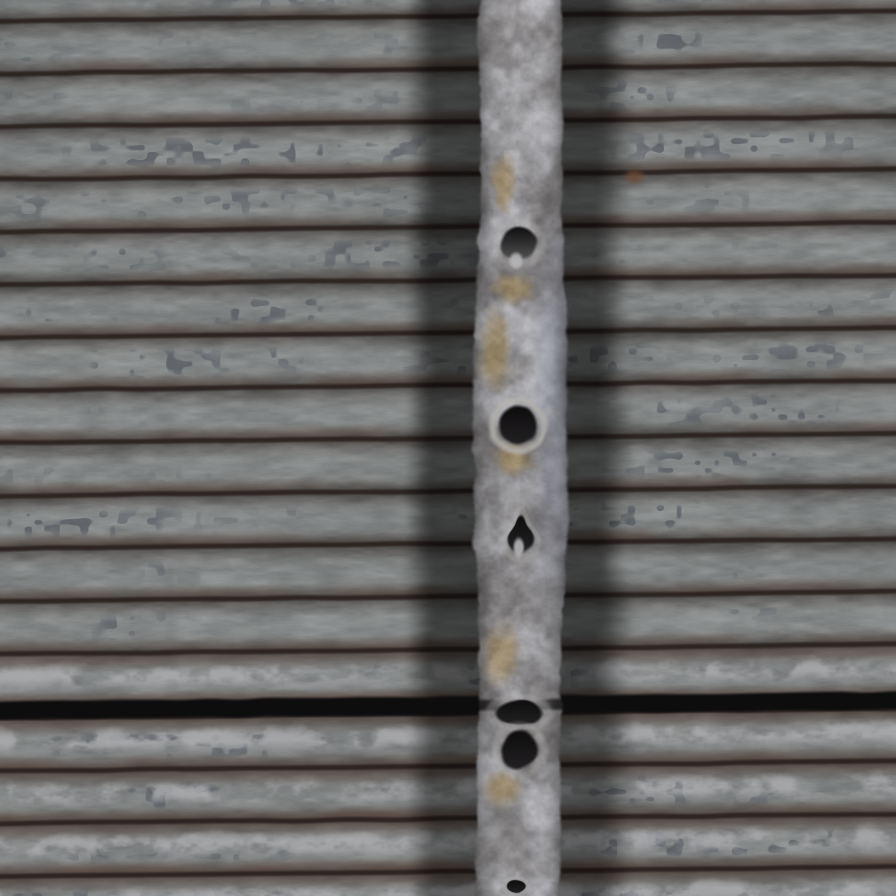
A WebGL 2 fragment shader for this texture:

```glsl
#version 300 es
precision highp float;
uniform vec2 u_resolution;
out vec4 fragColor;

const float PITCH = 0.0589;
const float SEAM = 0.793;
const vec3 GROOVE = vec3(0.17, 0.135, 0.125);
const vec3 BLACK = vec3(0.055, 0.05, 0.055);
const vec3 RUST = vec3(0.37, 0.29, 0.25);
const vec3 OCHRE = vec3(0.62, 0.53, 0.36);
const vec3 PALE = vec3(0.71, 0.71, 0.72);

// Holes: centre, then half width and half height
const vec4 HOLES[6] = vec4[6](
  vec4(0.579, 0.272, 0.021, 0.019), vec4(0.578, 0.475, 0.023, 0.022),
  vec4(0.581, 0.596, 0.015, 0.022), vec4(0.579, 0.795, 0.027, 0.015),
  vec4(0.580, 0.837, 0.022, 0.022), vec4(0.576, 0.990, 0.010, 0.008));

// Ochre stains: centre, then half width and half height
const vec4 STAINS[6] = vec4[6](
  vec4(0.573, 0.322, 0.026, 0.020), vec4(0.553, 0.390, 0.020, 0.050),
  vec4(0.573, 0.512, 0.025, 0.018), vec4(0.560, 0.730, 0.022, 0.038),
  vec4(0.560, 0.880, 0.024, 0.022), vec4(0.562, 0.205, 0.014, 0.040));

float hash(vec2 p) {
  return fract(sin(dot(p, vec2(127.1, 311.7))) * 43758.5453);
}

float noise(vec2 p) {
  vec2 i = floor(p), f = fract(p);
  f = f * f * (3.0 - 2.0 * f);
  return mix(mix(hash(i), hash(i + vec2(1, 0)), f.x),
             mix(hash(i + vec2(0, 1)), hash(i + vec2(1, 1)), f.x), f.y);
}

float fbm(vec2 p) {
  float sum = 0.0, amp = 0.5;
  for (int i = 0; i < 4; i++) {
    sum += amp * noise(p);
    p = p * 2.03 + 17.3;
    amp *= 0.5;
  }
  return sum / 0.9375;
}

float band(float x, float a, float b, float soft) {
  return smoothstep(a - soft, a + soft, x) * (1.0 - smoothstep(b - soft, b + soft, x));
}

// Normalised distance to an ellipse centre: 1 on its rim
float ellipse(vec2 p, vec4 e) {
  return length((p - e.xy) / e.zw);
}

// Weathered metal slats; q.y runs down, following their slight tilt
vec3 slats(vec2 q, float aa) {
  float lower = step(SEAM, q.y);
  float bottom = smoothstep(0.725, 0.74, q.y);
  float wobble = 0.0016 * (noise(vec2(q.x * 18.0, q.y * 25.0)) - 0.5);
  float t = (q.y + wobble - 0.0234 - 0.0125 * lower) / PITCH;
  float f = fract(t), row = floor(t);
  float grain = fbm(q * vec2(38.0, 130.0));
  float patches = fbm(q * vec2(9.0, 16.0) + 4.0);

  float body = smoothstep(0.0, 0.4, f) * (1.0 - smoothstep(0.68, 1.0, f));
  vec3 col = mix(vec3(0.385, 0.375, 0.365), vec3(0.515, 0.525, 0.525), body);
  col += 0.14 * (grain - 0.5) + 0.10 * (patches - 0.5);
  col = mix(col, RUST, 0.5 * smoothstep(0.68, 0.95, f) * smoothstep(0.3, 0.65, patches));

  // Bluish wear marks in the middle of each slat
  float marks = smoothstep(0.58, 0.75, noise(q * vec2(95.0, 120.0) + row * 7.0));
  marks *= smoothstep(0.48, 0.7, fbm(q * vec2(7.0, 12.0) + 31.0)) * band(f, 0.3, 0.75, 0.12);
  col = mix(col, vec3(0.31, 0.33, 0.36), 0.65 * marks);

  // Bright scuffs and rustier edges on the lowest slats
  float scuff = fbm(vec2(q.x * 32.0, row * 9.0 + q.y * 45.0));
  col = mix(col, RUST + 0.03, 0.45 * bottom * (1.0 - body));
  col = mix(col, PALE - 0.03, 0.8 * bottom * band(f + 0.3 * (scuff - 0.5), 0.32, 0.62, 0.12)
            * smoothstep(0.3, 0.6, scuff));

  // Groove with a soft dark margin
  float d = min(f, 1.0 - f) * PITCH;
  col *= 1.0 - 0.28 * exp(-d / 0.005);
  float cut = 1.0 - smoothstep(0.0018 - aa, 0.0036 + aa, d);
  return mix(col, GROOVE, 0.92 * cut);
}

// Dirt shadows on both sides of the pipe
float shadow(vec2 p) {
  float x = p.x + 0.018 * (fbm(p * vec2(14.0, 22.0)) - 0.5);
  float left = smoothstep(0.448, 0.485, x) * (1.0 - smoothstep(0.57, 0.58, x));
  float right = (1.0 - smoothstep(0.665, 0.71, x)) * smoothstep(0.57, 0.58, x);
  return max(left, right) * mix(0.53, 0.40, smoothstep(0.75, 0.9, p.y));
}

// Mottled pipe surface; u goes from -1 to 1 across it
vec3 pipe(vec2 p, float u) {
  float coarse = fbm(p * vec2(28.0, 22.0) + 8.0);
  float fine = fbm(p * 85.0 + 3.0);
  vec3 col = mix(vec3(0.47, 0.46, 0.46), vec3(0.69, 0.69, 0.71), smoothstep(0.2, 0.75, coarse));
  col += 0.20 * (fine - 0.5) + 0.05 * (1.0 - smoothstep(0.0, 0.2, p.y));
  col = mix(col, vec3(0.54, 0.56, 0.62), 0.4 * smoothstep(0.1, 0.7, u) * band(p.y, 0.3, 0.65, 0.08));
  return col * (1.0 - 0.34 * pow(abs(u), 4.0));
}

void main() {
  vec2 p = gl_FragCoord.xy / u_resolution;
  p.y = 1.0 - p.y;
  float aa = 1.0 / u_resolution.y;
  vec2 q = vec2(p.x, p.y + 0.011 * p.x);

  vec3 col = slats(q, aa) * (1.0 - shadow(p));
  col = mix(col, vec3(0.42, 0.29, 0.21), 0.7 * (1.0 - smoothstep(0.2, 1.0, ellipse(p, vec4(0.708, 0.197, 0.016, 0.012)))));

  // Wide seam between the slats
  float seamDist = abs(q.y - SEAM + 0.002 * (noise(p * 30.0) - 0.5));
  col = mix(col, BLACK, 1.0 - smoothstep(0.0075, 0.0115 + aa, seamDist));

  // Pipe with a rough outline
  float halfWidth = 0.046 + 0.006 * band(p.y, 0.33, 0.64, 0.07) + 0.009 * (fbm(p * vec2(8.0, 38.0)) - 0.5);
  float u = (p.x - 0.581 + 0.003 * smoothstep(0.7, 0.95, p.y)) / halfWidth;
  vec3 metal = pipe(p, u);
  vec2 rough = p + 0.008 * (vec2(noise(p * 75.0), noise(p * 75.0 + 40.0)) - 0.5);
  for (int i = 0; i < 6; i++) {
    float stain = 1.0 - smoothstep(0.3, 1.15, ellipse(rough, STAINS[i]));
    metal = mix(metal, OCHRE + 0.25 * (fbm(p * 90.0) - 0.5), 0.65 * stain);
  }
  metal = mix(metal, BLACK, 0.75 * (1.0 - smoothstep(0.003, 0.009, seamDist)) * smoothstep(0.25, 0.9, abs(u)));
  col = mix(col, metal, 1.0 - smoothstep(0.95, 1.06, abs(u)));

  // Raised rims and dark holes; the third narrows upwards
  for (int i = 0; i < 6; i++) {
    vec4 hole = HOLES[i];
    if (i == 2) hole.z *= mix(0.45, 1.1, smoothstep(-1.0, 0.6, (p.y - hole.y) / hole.w));
    float d = ellipse(mix(p, rough, 0.4), hole);
    float rim = band(d, 1.12, 1.42, 0.14) * (i == 1 ? 0.75 : 0.25);
    col = mix(col, PALE - vec3(0.0, 0.01, 0.04), rim);
    vec3 inside = BLACK + (i == 0 ? 0.14 : 0.04) * (1.0 + (p.y - hole.y) / hole.w);
    col = mix(col, inside, 1.0 - smoothstep(0.82, 1.08, d));
  }

  // Pale drops caught on the lower lips
  float drop = min(ellipse(p, vec4(0.576, 0.291, 0.010, 0.012)), ellipse(p, vec4(0.579, 0.611, 0.008, 0.014)));
  col = mix(col, PALE, 0.9 * (1.0 - smoothstep(0.4, 1.0, drop)));

  fragColor = vec4(clamp(col, 0.0, 1.0), 1.0);
}
```
